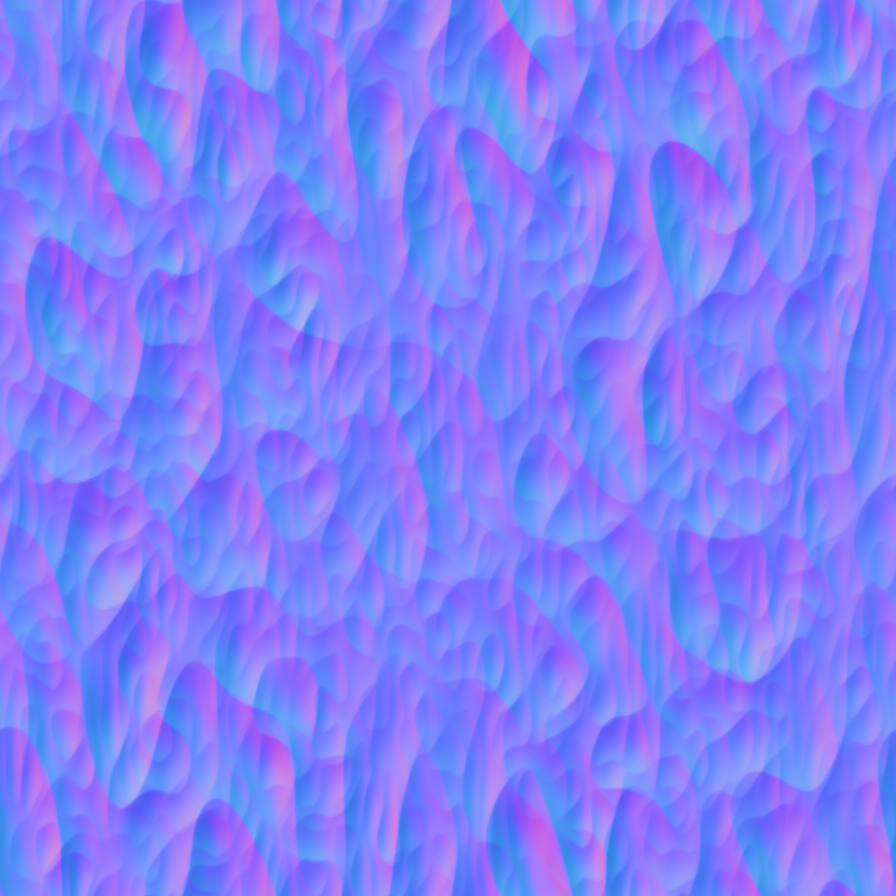
Give the GLSL for this texture map, as a Shadertoy shader.

```glsl
const float TAU = 6.2831853;
const int WAVES = 18;          // sines per layer
const int LAYERS = 3;
const float BASE_FREQ = 9.0;   // waves per tile in the broadest layer
const float STRETCH = 2.1;     // vertical elongation of the drips
const float BASE_SLOPE = 0.44; // steepness of the broadest layer
const float SLOPE_DECAY = 0.7; // steepness kept by each finer layer
const float CREASE = 0.0016;   // half width of a fold, in tiles
const float GRAIN = 0.010;     // slope of the faint diagonal weave
const vec2 GRAIN_FREQ = vec2(88.0, 112.0);

float hash(float n) {
    return fract(sin(n * 12.989 + 4.137) * 4375.85);
}

// Layered sines with whole wave numbers, so the field wraps.
// Returns the gradient in xy and the value in z.
vec3 waveField(vec2 uv, float freq, float seed) {
    vec3 field = vec3(0.0);
    for (int i = 0; i < WAVES; i++) {
        float id = float(i) + seed;
        float angle = 0.5 * TAU * (float(i) + hash(id)) / float(WAVES);
        float radius = freq * mix(0.55, 1.25, hash(id + 31.7));
        vec2 k = round(radius * vec2(cos(angle), sin(angle) / STRETCH));
        float phase = TAU * (dot(k, uv) + hash(id + 67.3));
        field += vec3(TAU * k * cos(phase), sin(phase));
    }
    return field / (TAU * freq * sqrt(float(WAVES)));
}

// Slope of abs(field), with the fold at zero rounded off.
vec2 foldedSlope(vec3 field, float width) {
    float soft = width * length(field.xy);
    return field.xy * field.z / sqrt(field.z * field.z + soft * soft + 1e-10);
}

void mainImage(out vec4 fragColor, in vec2 fragCoord) {
    vec2 uv = fragCoord / iResolution.xy;
    float width = max(CREASE, 0.8 / iResolution.y);

    // Billowed layers: rounded drips meeting in creased valleys
    vec2 slope = vec2(0.0);
    float freq = BASE_FREQ;
    float steepness = BASE_SLOPE;
    for (int layer = 0; layer < LAYERS; layer++) {
        vec3 field = waveField(uv, freq, 101.0 * float(layer) + 7.0);
        slope += steepness * foldedSlope(field, width);
        freq *= 1.8;
        steepness *= SLOPE_DECAY;
    }

    // Fine weave, broken up by a slower wave
    float weave = sin(TAU * dot(GRAIN_FREQ, uv));
    weave *= 0.6 + 0.4 * sin(TAU * dot(vec2(23.0, -17.0), uv));
    slope += GRAIN * weave;

    // Tangent-space normal with green pointing down
    vec3 normal = normalize(vec3(-slope.x, slope.y, 1.0));
    fragColor = vec4(0.5 + 0.5 * normal, 1.0);
}
```
